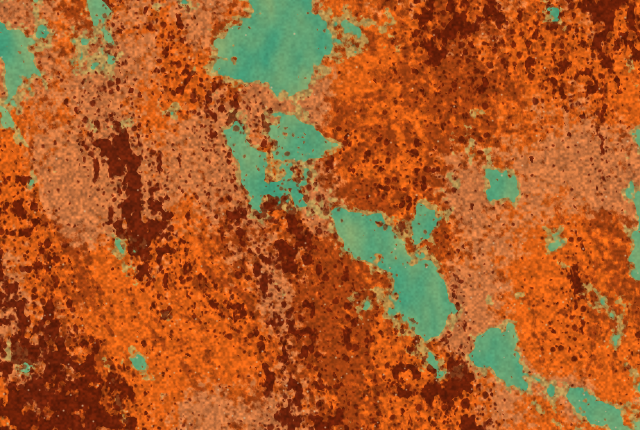
This texture is drawn by a Shadertoy shader. Its source:

```glsl
// Weathered sheet metal: streaked orange rust with dark pitting, pale scuffs
// and ragged remains of green paint. Layers of warped value noise are
// thresholded into masks; hashed cells scatter the pits and specks.

#define BROWN      vec3(0.64, 0.26, 0.07)
#define ORANGE     vec3(0.86, 0.38, 0.09)
#define SCUFF      vec3(0.78, 0.46, 0.26)
#define DARK_RUST  vec3(0.39, 0.11, 0.03)
#define PAINT      vec3(0.38, 0.63, 0.45)
#define OLIVE      vec3(0.66, 0.57, 0.32)
#define PAINT_LEVEL 0.765  // higher leaves less paint
#define DARK_LEVEL  1.41   // higher leaves less dark rust
#define SCUFF_LEVEL 0.61   // higher leaves fewer scuffs
#define GRAIN       0.36   // strength of the fine texture

float hash(vec2 p) {
    return fract(sin(dot(p, vec2(127.1, 311.7))) * 43758.5);
}

float noise(vec2 p) {
    vec2 cell = floor(p), f = fract(p);
    f = f * f * (3.0 - 2.0 * f);
    float low  = mix(hash(cell), hash(cell + vec2(1, 0)), f.x);
    float high = mix(hash(cell + vec2(0, 1)), hash(cell + vec2(1, 1)), f.x);
    return mix(low, high, f.y);
}

// Fractal noise, normalised to a mean of one half
float fbm(vec2 p, int octaves) {
    float sum = 0.0, weight = 0.5, total = 0.0;
    for (int i = 0; i < octaves; i++) {
        sum += weight * noise(p);
        total += weight;
        weight *= 0.5;
        p = mat2(1.6, 1.2, -1.2, 1.6) * p + 17.3;
    }
    return sum / total;
}

// Scattered round dots; chance is the share of cells holding one
float dots(vec2 p, float scale, float chance, float maxRadius) {
    vec2 g = p * scale, home = floor(g);
    float soft = max(1.0 * scale / iResolution.y, 0.06);
    float cover = 0.0;
    for (int y = -1; y <= 1; y++)
    for (int x = -1; x <= 1; x++) {
        vec2 cell = home + vec2(x, y);
        vec2 centre = cell + 0.15 + 0.7 * vec2(hash(cell + 3.1), hash(cell + 7.7));
        float radius = maxRadius * mix(0.35, 1.0, hash(cell + 11.9));
        float present = step(hash(cell + 23.5), chance);
        float d = length(g - centre) - radius;
        cover = max(cover, present * (1.0 - smoothstep(-soft, soft, d)));
    }
    return cover;
}

float bump(float d, float width) {
    return exp(-d * d / (width * width));
}

// Where paint survives: two bending trails, the right rim and a top corner
float paintZones(vec2 p, float aspect) {
    float drop = 1.0 - p.y;
    float trail = bump(p.x - 0.65 - 0.80 * pow(max(drop, 0.0), 2.3), 0.085);
    float side = bump(p.x - 0.47 - 0.25 * drop, 0.04) * smoothstep(0.12, 0.3, p.y)
               * smoothstep(0.8, 0.65, p.y);
    float rim = bump(p.x - aspect, 0.07) * smoothstep(0.85, 0.65, p.y);
    float corner = bump(length((p - vec2(0.0, 0.88)) * vec2(1.0, 0.75)), 0.11);
    return max(max(trail, side), max(rim, 1.25 * corner));
}

void mainImage(out vec4 fragColor, in vec2 fragCoord) {
    vec2 p = fragCoord / iResolution.y;
    float aspect = iResolution.x / iResolution.y;

    // Streaks lean to the right on the way down, less so on the right side
    float lean = mix(0.42, 0.04, smoothstep(0.45, 1.0, p.x));
    vec2 warp = vec2(fbm(p * 5.0, 3), fbm(p * 5.0 + 40.0, 3)) - 0.5;
    vec2 s = vec2(p.x + lean * p.y, p.y) + 0.10 * warp;

    float grain = fbm(p * 95.0, 3);
    float ragged = fbm(p * 42.0 + 9.0, 3);
    float zones = paintZones(p + 0.06 * warp, aspect);

    // Rust body: broad streaks broken up by fine grain
    float tone = 0.62 * fbm(s * vec2(9.0, 2.6) + 5.0, 5)
               + 0.38 * fbm(s * vec2(70.0, 28.0), 3);
    tone += 0.25 * (grain - 0.5) + 0.04 * smoothstep(0.5, 1.0, p.x) - 0.01;
    vec3 col = mix(BROWN, ORANGE, smoothstep(0.42, 0.57, tone));

    // Pale scuffs along the paint trails and on the left
    float scuff = fbm(p * vec2(4.5, 3.5) + 31.0, 5) + 0.17 * zones
                + 0.07 * smoothstep(0.6, 0.0, p.x) + 0.35 * (grain - 0.5);
    col = mix(col, SCUFF, 0.9 * smoothstep(-0.07, 0.07, scuff - SCUFF_LEVEL));

    // Dark crust in clustered streaks, with separate round pits around it
    float streak = fbm(s * vec2(7.5, 2.0) + 71.0, 4) - 0.10 * zones;
    float crust = 1.35 * streak + fbm(p * vec2(62.0, 48.0) + 13.0, 3);
    float dark = smoothstep(-0.06, 0.08, crust - DARK_LEVEL);
    float crowd = smoothstep(0.36, 0.68, streak);
    vec2 rough = p + 0.009 * (vec2(ragged, grain) - 0.5);
    float pits = max(dots(rough, 44.0, 0.45 * crowd, 0.36),
                     dots(rough + 5.3, 88.0, 0.10 + 0.35 * crowd, 0.34));
    dark = max(dark, 0.9 * pits);
    col = mix(col, DARK_RUST, 0.93 * dark);

    // Paint flakes with a worn olive fringe
    float field = fbm(s * vec2(10.0, 7.0) + 57.0, 4) + 0.25 * zones
                + 0.20 * (ragged - 0.5);
    float edge = field - PAINT_LEVEL;
    float fringe = smoothstep(-0.075, -0.025, edge + 0.18 * (grain - 0.5));
    col = mix(col, OLIVE, 0.8 * fringe * (1.0 - 0.75 * dark));
    float tint = fbm(p * vec2(16.0, 9.0) + 83.0, 3) - 0.5;
    vec3 paint = PAINT + tint * vec3(0.45, 0.10, -0.05);
    float flake = smoothstep(-0.010, 0.012, edge) * (1.0 - 0.75 * pits * step(edge, 0.09));
    col = mix(col, paint, flake);

    // Fine light and shade, then a few chalky specks
    float shade = GRAIN * (noise(p * 190.0) + grain - 1.0);
    col *= 1.0 + shade * mix(1.0, 0.3, flake);
    float chalk = dots(p + 2.7, 80.0, 0.02 + 0.05 * smoothstep(0.55, 0.1, p.y), 0.2);
    col = mix(col, vec3(0.86, 0.72, 0.56), 0.75 * chalk);

    fragColor = vec4(clamp(col, 0.0, 1.0), 1.0);
}
```
